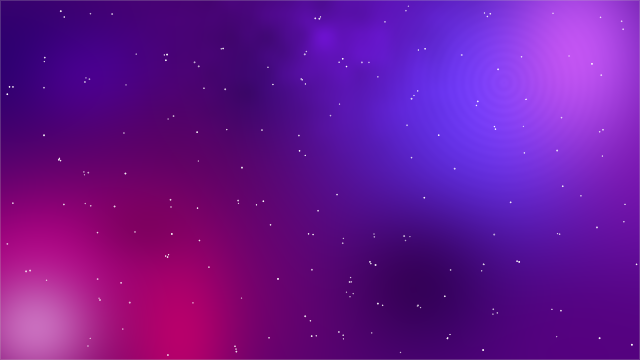
A WebGL 1 fragment shader for this background:

```glsl
precision highp float;

uniform vec2 u_resolution;

// Glow colours, and their places as centre.xy, radius.xy in canvas heights
const vec3 BASE = vec3(0.28, 0.005, 0.44);
const vec3 INDIGO = vec3(0.14, 0.0, 0.42);
const vec4 INDIGO_AT = vec4(0.02, 0.80, 0.30, 0.25);
const vec3 VIOLET = vec3(0.28, 0.0, 0.62);
const vec4 VIOLET_AT = vec4(0.26, 0.78, 0.18, 0.14);
const vec3 PLUM = vec3(0.28, 0.0, 0.34);
const vec4 PLUM_AT = vec4(0.62, 0.55, 0.30, 0.22);
const vec3 SHADOW = vec3(0.17, 0.0, 0.33);
const vec4 SHADOW_TOP_AT = vec4(0.72, 0.75, 0.14, 0.14);
const vec4 SHADOW_LOW_AT = vec4(1.15, 0.20, 0.22, 0.20);
const vec3 HAZE = vec3(0.40, 0.06, 0.76);
const vec4 HAZE_AT = vec4(1.00, 0.92, 0.20, 0.20);
const vec3 BLUE = vec3(0.34, 0.16, 0.86);
const vec4 BLUE_AT = vec4(1.36, 0.68, 0.50, 0.46);
const vec3 BRIGHT_BLUE = vec3(0.43, 0.24, 1.0);
const vec4 BRIGHT_BLUE_AT = vec4(1.40, 0.73, 0.24, 0.24);
const vec3 PURPLE = vec3(0.45, 0.06, 0.66);
const vec4 PURPLE_AT = vec4(1.80, 0.55, 0.25, 0.40);
const vec3 ORCHID = vec3(0.76, 0.33, 0.95);
const vec4 ORCHID_AT = vec4(1.60, 0.85, 0.21, 0.28);
const vec3 DEEP_PURPLE = vec3(0.34, 0.0, 0.50);
const vec4 DEEP_PURPLE_AT = vec4(1.60, 0.05, 0.40, 0.22);
const vec3 WINE = vec3(0.55, 0.0, 0.40);
const vec4 WINE_AT = vec4(0.30, 0.15, 0.55, 0.40);
const vec3 MAGENTA = vec3(0.70, 0.0, 0.52);
const vec4 MAGENTA_AT = vec4(0.12, 0.27, 0.28, 0.18);
const vec3 CRIMSON = vec3(0.74, 0.0, 0.42);
const vec4 CRIMSON_AT = vec4(0.50, 0.06, 0.14, 0.25);
const vec3 DIM_WINE = vec3(0.46, 0.0, 0.34);
const vec4 DIM_WINE_AT = vec4(0.40, 0.37, 0.14, 0.10);
const vec3 PALE_PINK = vec3(0.80, 0.45, 0.76);
const vec4 PALE_PINK_AT = vec4(0.10, 0.09, 0.16, 0.15);

const vec4 CLOUD_AT = vec4(0.85, 0.87, 0.32, 0.20);
const float CLOUD_SCALE = 9.0;
const float CLOUD_DEPTH = 0.45;
const vec2 RING_CENTRE = vec2(1.40, 0.77);
const float RING_FREQUENCY = 260.0;
const float RING_DEPTH = 0.006;
const float STAR_CELL = 0.1;
const float STAR_CHANCE = 0.72;
const float STAR_SPREAD = 0.026;
const float STAR_RADIUS = 0.0021;
const float BORDER_WIDTH = 0.0016;
const float BORDER_ALPHA = 0.4;

float hash(vec2 p) {
    vec3 q = fract(p.xyx * 0.1031);
    q += dot(q, q.yzx + 33.33);
    return fract((q.x + q.y) * q.z);
}

float noise(vec2 p) {
    vec2 i = floor(p);
    vec2 f = fract(p);
    f = f * f * (3.0 - 2.0 * f);
    float low = mix(hash(i), hash(i + vec2(1.0, 0.0)), f.x);
    float high = mix(hash(i + vec2(0.0, 1.0)), hash(i + 1.0), f.x);
    return mix(low, high, f.y);
}

// Elliptical Gaussian falloff
float glow(vec2 p, vec4 place) {
    vec2 d = (p - place.xy) / place.zw;
    return exp(-dot(d, d));
}

vec3 nebula(vec2 p) {
    vec3 c = BASE;
    c = mix(c, INDIGO, 0.9 * glow(p, INDIGO_AT));
    c = mix(c, VIOLET, 0.8 * glow(p, VIOLET_AT));
    c = mix(c, PLUM, 0.8 * glow(p, PLUM_AT));
    c = mix(c, SHADOW, 0.8 * glow(p, SHADOW_TOP_AT));
    c = mix(c, BLUE, glow(p, BLUE_AT));
    c = mix(c, HAZE, 0.7 * glow(p, HAZE_AT));
    c = mix(c, BRIGHT_BLUE, glow(p, BRIGHT_BLUE_AT));
    c = mix(c, PURPLE, 0.9 * glow(p, PURPLE_AT));
    c = mix(c, ORCHID, glow(p, ORCHID_AT));
    c = mix(c, DEEP_PURPLE, 0.8 * glow(p, DEEP_PURPLE_AT));
    c = mix(c, SHADOW, 0.95 * glow(p, SHADOW_LOW_AT));
    c = mix(c, WINE, glow(p, WINE_AT));
    c = mix(c, MAGENTA, 0.9 * glow(p, MAGENTA_AT));
    c = mix(c, CRIMSON, 0.9 * glow(p, CRIMSON_AT));
    c = mix(c, DIM_WINE, 0.6 * glow(p, DIM_WINE_AT));
    return mix(c, PALE_PINK, 0.95 * glow(p, PALE_PINK_AT));
}

// One cluster of up to three dots in each grid cell
float stars(vec2 p, float pixel) {
    vec2 cell = floor(p / STAR_CELL);
    vec2 local = p - cell * STAR_CELL;
    vec2 centre = STAR_CELL * (0.17 + 0.66 * vec2(hash(cell + 3.7), hash(cell + 41.3)));
    float count = step(hash(cell + 17.1), STAR_CHANCE) * (1.0 + floor(2.6 * pow(hash(cell + 71.9), 2.0)));
    float light = 0.0;
    for (int i = 0; i < 3; i++) {
        float k = float(i);
        vec2 seed = cell + 13.7 * k;
        vec2 offset = STAR_SPREAD * (vec2(hash(seed + 5.3), hash(seed + 29.9)) - 0.5);
        float radius = STAR_RADIUS * mix(0.8, 1.25, hash(seed + 53.1));
        float dist = length(local - centre - offset);
        float dot_mask = 1.0 - smoothstep(radius - pixel, radius + pixel, dist);
        light = max(light, dot_mask * step(k + 0.5, count) * mix(0.6, 1.0, hash(cell + 97.3)));
    }
    return light;
}

void main() {
    float pixel = 0.6 / u_resolution.y;
    vec2 p = gl_FragCoord.xy / u_resolution.y;
    vec3 color = nebula(p);
    // Soft clouds and faint rings
    float cloud = 0.65 * noise(p * CLOUD_SCALE) + 0.35 * noise(p * CLOUD_SCALE * 2.1 + 7.0);
    color *= 1.0 + CLOUD_DEPTH * (cloud - 0.5) * glow(p, CLOUD_AT);
    float ring = sin(RING_FREQUENCY * distance(p, RING_CENTRE));
    color += RING_DEPTH * ring * glow(p, BRIGHT_BLUE_AT);
    color = mix(color, vec3(1.0), stars(p, pixel));
    // Thin pale border
    vec2 inset = min(p, u_resolution / u_resolution.y - p);
    float border = 1.0 - smoothstep(BORDER_WIDTH - pixel, BORDER_WIDTH + pixel, min(inset.x, inset.y));
    gl_FragColor = vec4(mix(color, vec3(0.75), BORDER_ALPHA * border), 1.0);
}
```
